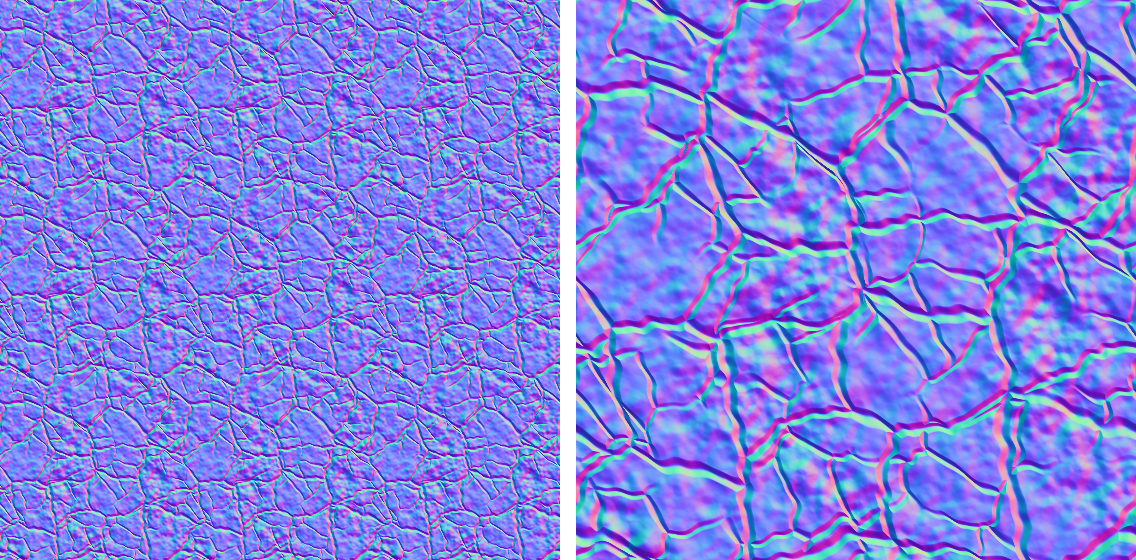
Left: the whole. Right: its middle third, enlarged.
This texture map is drawn by a Shadertoy shader. Its source:

```glsl
#define REPEATS 3.0
#define PLATES vec2(4.0, 5.0)
#define SHARDS vec2(8.0, 9.0)
#define PLATE_CRACK 0.0125
#define SHARD_CRACK 0.0085
#define CRACK_SLOPE 1.5
#define WARP 0.034
#define GRIT 0.5
#define TAU 6.2831853

vec2 hash2(vec2 p) {
    vec3 q = fract(p.xyx * vec3(0.1031, 0.1030, 0.0973));
    q += dot(q, q.yzx + 33.33);
    return fract((q.xx + q.yz) * q.zy);
}

// Random site of a cell; cells wrap once per tile
vec2 site(vec2 cell, vec2 count) {
    return 0.1 + 0.8 * hash2(mod(cell, count) + count * 7.0);
}

// Distance to the nearest cell border, in tile units
float borderDistance(vec2 p, vec2 count) {
    vec2 base = floor(p * count), f = fract(p * count);
    vec2 nearCell = vec2(0.0), nearSite = vec2(0.0);
    float nearest = 9.0;
    for (int y = -1; y <= 1; y++)
    for (int x = -1; x <= 1; x++) {
        vec2 g = vec2(x, y);
        vec2 r = (g + site(base + g, count) - f) / count;
        float d = dot(r, r);
        if (d < nearest) { nearest = d; nearCell = g; nearSite = r; }
    }
    float border = 9.0;
    for (int y = -2; y <= 2; y++)
    for (int x = -2; x <= 2; x++) {
        vec2 g = nearCell + vec2(x, y);
        vec2 r = (g + site(base + g, count) - f) / count;
        vec2 across = r - nearSite;
        if (dot(across, across) > 1e-6)
            border = min(border, dot(0.5 * (r + nearSite), normalize(across)));
    }
    return border;
}

// Cellular noise: one soft bump or pit per cell, constant slope at any count
float bumps(vec2 p, float count) {
    vec2 base = floor(p * count), f = fract(p * count);
    float sum = 0.0;
    for (int y = -1; y <= 1; y++)
    for (int x = -1; x <= 1; x++) {
        vec2 g = vec2(x, y);
        vec2 h = hash2(mod(base + g, count) + count);
        vec2 r = g + h - f;
        float k = max(0.0, 1.0 - dot(r, r));
        sum += (fract(h.x * 7.3 + h.y * 13.7) - 0.5) * k * k;
    }
    return sum / count;
}

// Layered sines with whole frequencies bend the cracks and keep the wrap
vec2 bend(vec2 p) {
    for (int i = 1; i <= 5; i++) {
        float f = float(i * i + 1);
        vec2 phase = vec2(1.7, 4.1) * float(i);
        p += WARP / f * sin(TAU * (f * p.yx + floor(0.5 * f) * p) + phase);
    }
    return p;
}

float groove(float d, float width) {
    return -CRACK_SLOPE * width * (1.0 - smoothstep(0.0, width, d));
}

float height(vec2 p) {
    vec2 q = bend(p);

    // Slow variation of crack width and of surface wear
    float drift = sin(TAU * (q.x + 2.0 * q.y) + 1.0) * sin(TAU * (2.0 * q.x - q.y));
    float wear = 0.5 + 0.5 * sin(TAU * (2.0 * q.x + q.y) + 2.0 * sin(TAU * q.y));
    float wobble = 1.0 + 5.0 * bumps(p, 9.0);

    // Wide cracks between plates, finer ones that fade out inside them
    float plates = groove(borderDistance(q, PLATES), PLATE_CRACK * wobble);
    float shards = groove(borderDistance(q + 0.37, SHARDS), SHARD_CRACK * wobble);
    float cracks = min(plates, shards * smoothstep(-0.45, 0.15, drift));

    // Grainy dried surface
    float grain = bumps(p, 22.0) + bumps(p, 43.0) + 0.9 * bumps(p, 71.0);
    return cracks + GRIT * mix(0.65, 1.4, wear * wear) * grain;
}

void mainImage(out vec4 fragColor, in vec2 fragCoord) {
    vec2 p = fragCoord / iResolution.xy * REPEATS;
    float e = max(0.001, 0.5 * REPEATS / iResolution.y);

    // Central differences turn the height into an encoded normal
    vec2 slope = vec2(height(p + vec2(e, 0.0)) - height(p - vec2(e, 0.0)),
                      height(p + vec2(0.0, e)) - height(p - vec2(0.0, e))) / (2.0 * e);
    vec3 normal = normalize(vec3(-slope, 1.0));
    fragColor = vec4(0.5 + 0.5 * normal, 1.0);
}
```
